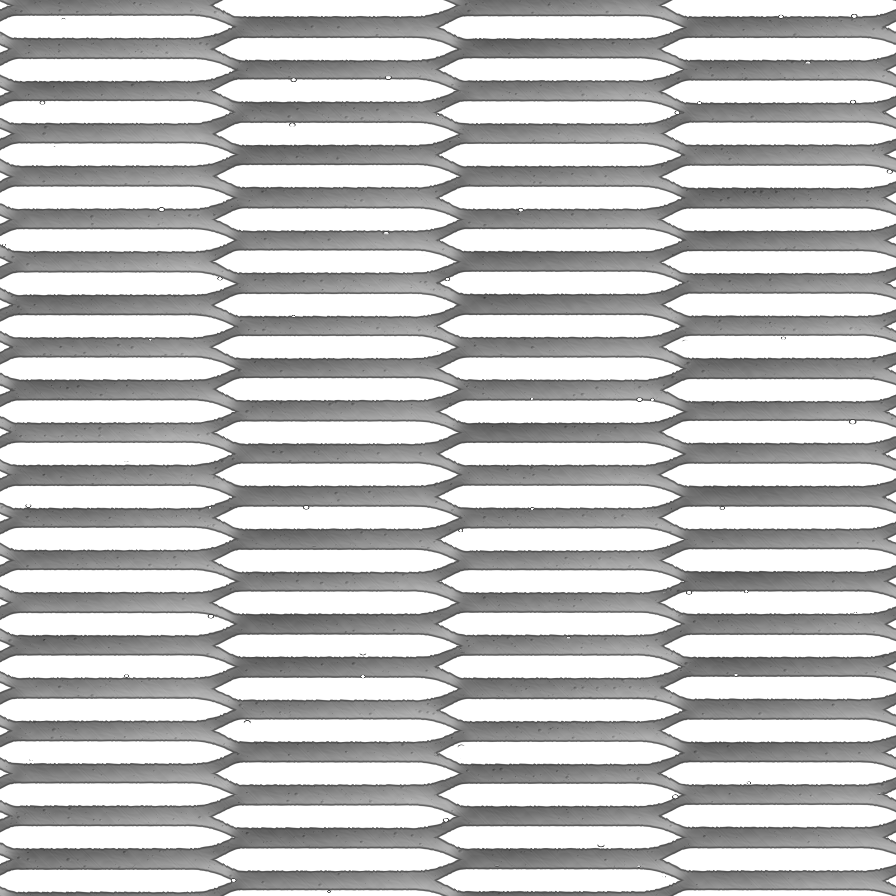
A WebGL 2 fragment shader for this texture:

```glsl
#version 300 es
precision highp float;
// Expanded metal mesh: grey bars around long pointed openings, backlit in white.
// Openings are distance fields in staggered columns; the metal is shaded by its
// position in the bar and strand, then worn with wrapped cellular pits and sines.
uniform vec2 u_resolution;
out vec4 fragColor;

const float TAU = 6.28318;
const float COLUMNS = 4.0;
const float ROWS = 21.0;
const vec2 OPENING = vec2(0.1355, 0.0124);   // half length, half height
const vec3 BACKLIGHT = vec3(1.0);
const vec3 RIM = vec3(0.27);

float hash(vec2 cell) {
    vec3 q = fract(vec3(cell.xyx) * vec3(0.1031, 0.1030, 0.0973));
    q += dot(q, q.yzx + 33.33);
    return fract((q.x + q.y) * q.z);
}

// Random value of a column and row, wrapped over the tile.
float cellHash(float column, float row, float seed) {
    return hash(vec2(mod(column, COLUMNS), mod(row, ROWS)) + seed);
}

float smoothMax(float a, float b, float k) {
    float h = max(k - abs(a - b), 0.0) / k;
    return max(a, b) + 0.25 * h * h * k;
}

// Height in rows; whole numbers fall on the centres of a column's openings.
float rowHeight(float y, float column) {
    return y * ROWS - 0.365 - 0.5 * mod(column, 2.0);
}

// Distance to a slot with a short left point and a longer, rounder right one.
float slotDistance(vec2 p, vec2 halfSize) {
    float h = abs(p.y);
    float left = dot(vec2(-p.x - halfSize.x, h), normalize(vec2(0.50, 1.0)));
    float right = dot(vec2(p.x - halfSize.x, h), normalize(vec2(0.46, 1.0)));
    float d = smoothMax(h - halfSize.y, left, 0.003);
    return smoothMax(d, right, 0.009);
}

// Uneven line from nested sines of whole frequency.
float ripple(vec2 p) {
    float bend = sin(TAU * (37.0 * p.x + 19.0 * p.y));
    float fine = sin(TAU * (113.0 * p.x + 8.0 * p.y) + 3.0 * bend);
    return 0.6 * fine + 0.4 * sin(TAU * (71.0 * p.x - 23.0 * p.y) + 2.0 * fine);
}

float columnOpenings(vec2 p, float column) {
    float height = rowHeight(p.y, column);
    float row = floor(height + 0.5);
    vec2 local = vec2(p.x - (column + 0.5) / COLUMNS, (height - row) / ROWS);
    vec2 jitter = vec2(cellHash(column, row, 3.0), cellHash(column, row, 11.0)) - 0.5;
    local -= jitter * vec2(0.004, 0.0014);
    float wear = local.y < 0.0 ? 0.00055 : 0.0002;
    return slotDistance(local, OPENING) + wear * ripple(p);
}

// One small mark in some cells: x is its cover, y its lit side.
vec2 marks(vec2 p, float cells, float chance, float seed) {
    vec2 id = mod(floor(p * cells), cells) + seed;
    vec2 centre = 0.3 + 0.4 * vec2(hash(id + 17.0), hash(id + 41.0));
    vec2 q = (fract(p * cells) - centre) * vec2(0.8, 1.1);
    float size = mix(0.1, 0.24, hash(id + 73.0));
    float cover = 1.0 - smoothstep(size * 0.5, size * 1.3, length(q));
    float lit = clamp(dot(q, vec2(0.8, -0.6)) / size, -1.0, 1.0);
    return vec2(cover * step(hash(id), chance), lit);
}

float metalTone(vec2 p) {
    float column = floor(p.x * COLUMNS);
    float along = fract(p.x * COLUMNS);
    float height = rowHeight(p.y, column);
    float bar = floor(height);

    // Bars: dark upper side, dark left end, pale right end.
    float seam = min(along, 1.0 - along) / COLUMNS;
    float junction = exp(-2500.0 * seam * seam);
    float pale = smoothstep(0.15, 0.97, along) + 1.0 - smoothstep(0.0, 0.08, along);
    float across = sin(TAU * (height - 0.5));
    float variation = cellHash(column, bar, 29.0) - 0.5;
    float tone = 0.475 + 0.12 * pale;
    tone += (0.10 * variation - 0.075 * across) * (1.0 - junction);

    // Strands: those rising to the right are dark, falling ones pale.
    float leftColumn = floor(p.x * COLUMNS + 0.5) - 1.0;
    float rise = sin(TAU * (rowHeight(p.y, leftColumn) - 0.5));
    tone -= junction * (0.03 + 0.12 * rise);

    // Wear: mottling and pits, stronger on some bars.
    float rough = mix(0.2, 1.0, cellHash(column, bar, 53.0));
    vec2 pit = marks(p, 110.0, 0.20 * rough, 5.0);
    vec2 speck = marks(p, 190.0, 0.22 * rough, 9.0);
    tone += 0.012 * ripple(p.yx) + 0.012 * ripple(p + p.yx);
    tone += pit.x * (0.15 * pit.y - 0.06);
    return tone + speck.x * (0.08 * speck.y - 0.03);
}

void main() {
    vec2 p = gl_FragCoord.xy / u_resolution;
    float pixel = 1.0 / min(u_resolution.x, u_resolution.y);
    float d = 1.0;
    for (float k = -1.0; k <= 1.0; k++)
        d = min(d, columnOpenings(p, floor(p.x * COLUMNS) + k));

    // Metal with a thin dark rim over the light.
    float rim = 1.0 - smoothstep(0.0008, 0.0030, d);
    vec3 metal = mix(vec3(metalTone(p)), RIM, 0.75 * rim);
    vec3 color = mix(BACKLIGHT, metal, smoothstep(-0.7 * pixel, 0.7 * pixel, d));

    // Rare chips clinging to the edges, bright inside a dark outline.
    vec2 chip = marks(p, 75.0, 0.018, 21.0);
    float nearEdge = 1.0 - smoothstep(0.002, 0.005, abs(d));
    vec3 chipColor = mix(RIM, BACKLIGHT, smoothstep(0.6, 1.0, chip.x));
    fragColor = vec4(mix(color, chipColor, nearEdge * smoothstep(0.0, 0.4, chip.x)), 1.0);
}
```
